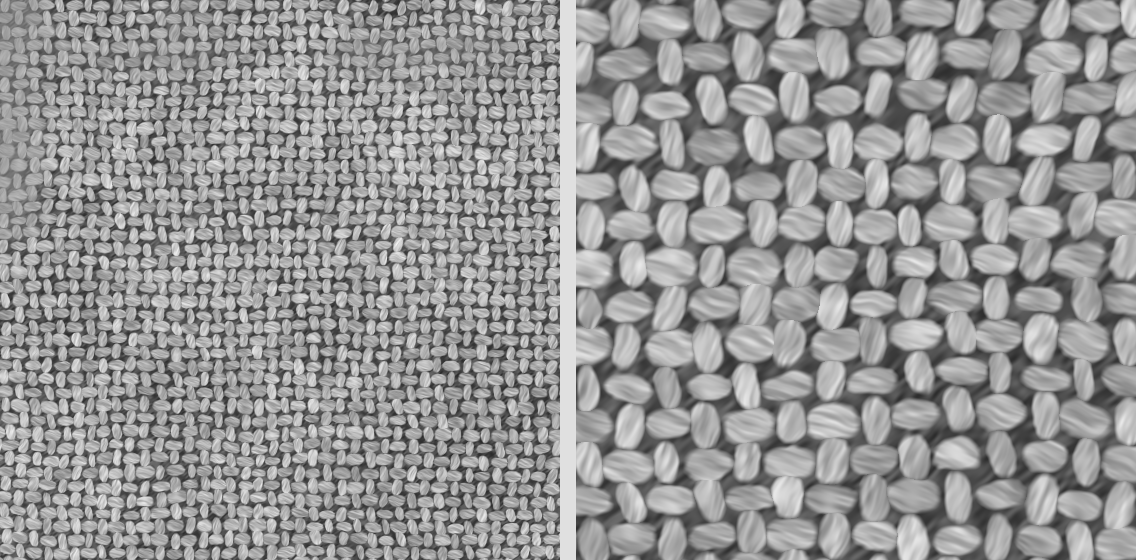
Left: the whole. Right: its middle third, enlarged.
Give the GLSL for this texture, as a three.js fragment shader.

```glsl
// Coarse grey plain-weave cloth: plump weft floats alternate with slimmer warp floats.
// Each float is a tilted, rounded lens with twisted fibre streaks; the highest one wins.
// Noise bends the threads, varies their size and tone, and fades worn areas near the top.

varying vec2 vUv;

const vec2 THREADS = vec2(40.0, 42.0);     // warp threads across, weft threads up
const vec2 WEFT_SIZE = vec2(0.66, 0.46);   // half length, half width, in cells
const vec2 WARP_SIZE = vec2(0.65, 0.36);
const float SIZE_VARIATION = 0.26;
const float CENTRE_JITTER = 0.16;
const float WEFT_TILT = 0.30;
const float WARP_TILT = 0.50;
const float BEND = 0.55;                   // drift of threads, in cells
const float FIBRES = 7.0;                  // streaks across one cell
const float FIBRE_TWIST = 0.38;
const float FIBRE_CONTRAST = 0.36;
const float EDGE_SOFTNESS = 0.52;
const float GAP_TONE = 0.31;
const float WEFT_TONE = 0.69;
const float WARP_TONE = 0.72;
const float WORN_TONE = 0.58;
const float WEAR = 0.55;

float hash(vec2 p) {
  vec3 q = fract(p.xyx * 0.1031);
  q += dot(q, q.yzx + 33.33);
  return fract((q.x + q.y) * q.z);
}

float noise(vec2 p) {
  vec2 i = floor(p);
  vec2 f = fract(p);
  f = f * f * (3.0 - 2.0 * f);
  return mix(mix(hash(i), hash(i + vec2(1.0, 0.0)), f.x),
             mix(hash(i + vec2(0.0, 1.0)), hash(i + vec2(1.0, 1.0)), f.x), f.y);
}

vec2 rotate(vec2 p, float angle) {
  float c = cos(angle);
  float s = sin(angle);
  return vec2(c * p.x + s * p.y, c * p.y - s * p.x);
}

// Returns height (x) and tone (y) of the float that lies on top in one cell.
vec2 threadFloat(vec2 p, vec2 cell) {
  bool isWeft = mod(cell.x + cell.y, 2.0) < 0.5;
  float sizeRandom = hash(cell + 17.0) - 0.5;
  float toneRandom = hash(cell + 91.0) - 0.5;
  float tiltRandom = hash(cell + 53.0) - 0.5;
  float threadRandom = hash(isWeft ? vec2(cell.y, 211.0) : vec2(cell.x, 307.0)) - 0.5;

  vec2 jitter = vec2(hash(cell + 5.0), hash(cell + 131.0)) - 0.5;
  vec2 q = p - cell - 0.5 - CENTRE_JITTER * jitter;
  q = isWeft ? q : vec2(q.y, -q.x);
  q = rotate(q, tiltRandom * (isWeft ? WEFT_TILT : WARP_TILT));

  // Rounded lens, with a slight curl along its length
  vec2 size = isWeft ? WEFT_SIZE : WARP_SIZE;
  size.x *= 1.0 + SIZE_VARIATION * 0.6 * sizeRandom;
  size.y *= 1.0 + SIZE_VARIATION * (sizeRandom + threadRandom);
  q.y += toneRandom * 0.22 * q.x * q.x;
  vec2 s = abs(q) / size;
  float height = 1.0 - pow(s.x, 2.5) - pow(s.y, 2.2);

  // Fibres run along the thread, twist, and gather at its ends
  float gather = sqrt(max(1.0 - 0.6 * s.x * s.x, 0.25));
  float across = q.y / gather + FIBRE_TWIST * q.x * (1.0 + tiltRandom);
  vec2 seed = cell * vec2(13.0, 29.0);
  float streak = noise(vec2(q.x * 1.8, across * FIBRES) + seed);
  float fine = noise(vec2(q.x * 3.0, across * FIBRES * 1.7) + seed + 7.0);
  float fibre = 0.65 * streak + 0.35 * fine - 0.5;

  float tone = isWeft ? WEFT_TONE : WARP_TONE;
  tone += FIBRE_CONTRAST * fibre + 0.10 * toneRandom + 0.05 * threadRandom;
  return vec2(height, tone);
}

void main() {
  // Uneven thread paths
  vec2 p = vUv * THREADS;
  vec2 drift = vec2(noise(p * 0.22 + 3.0), noise(p * 0.22 + 47.0)) - 0.5;
  p += BEND * drift;
  p += 0.10 * (vec2(noise(p * 2.3), noise(p * 2.3 + 19.0)) - 0.5);

  // Highest float among the neighbouring cells
  vec2 top = vec2(-10.0, 0.0);
  vec2 home = floor(p);
  for (int y = -1; y <= 1; y++) {
    for (int x = -1; x <= 1; x++) {
      vec2 candidate = threadFloat(p, home + vec2(float(x), float(y)));
      if (candidate.x > top.x) top = candidate;
    }
  }

  // Fuzzy dark gaps under softly rounded threads
  float fuzz = noise(rotate(p, 0.7) * vec2(3.0, 8.0)) - 0.5;
  float gap = GAP_TONE + 0.24 * fuzz;
  float cover = smoothstep(-0.08, EDGE_SOFTNESS, top.x + 0.12 * fuzz);
  float tone = mix(gap, top.y, cover);

  // Broad mottling and worn, low-contrast areas
  tone += 0.06 * (noise(vUv * 7.0 + 11.0) - 0.5);
  float topBand = smoothstep(0.82, 0.96, vUv.y);
  float leftBand = (1.0 - smoothstep(0.02, 0.11, vUv.x)) * smoothstep(0.50, 0.64, vUv.y);
  float patches = smoothstep(0.25, 0.70, noise(vUv * 6.0 + 29.0));
  float worn = WEAR * max(topBand * patches, leftBand * (0.6 + 0.4 * patches));
  tone = mix(tone, WORN_TONE, worn);

  gl_FragColor = vec4(vec3(clamp(tone, 0.0, 1.0)), 1.0);
}
```
